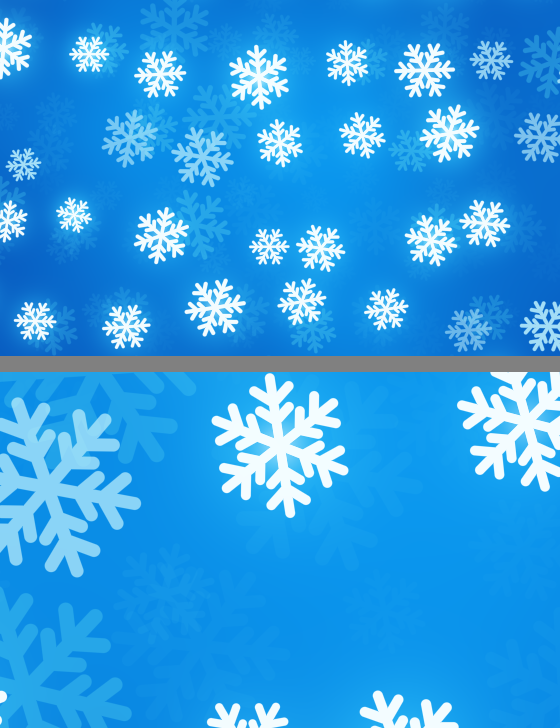
Top: the whole. Bottom: its middle third, enlarged.
Give the GLSL for this pattern, as a Shadertoy shader.

```glsl
// Winter backdrop: white, glowing snowflakes over faint cyan ones on a blue gradient.
// Each flake is a folded distance function; flakes are scattered on jittered,
// staggered grids, and all lengths are in units of the canvas height.

const vec3 DEEP_BLUE  = vec3(0.03, 0.34, 0.74);
const vec3 LIGHT_BLUE = vec3(0.04, 0.60, 0.94);
const vec3 FAINT_CYAN = vec3(0.27, 0.77, 0.93);
const vec3 GLOW_CYAN  = vec3(0.20, 0.79, 0.99);
const vec3 PALE       = vec3(0.72, 0.93, 0.99);
const vec3 SNOW       = vec3(0.98, 1.00, 1.00);

const float STROKE      = 0.068;  // half width of a stroke, in flake radii
const float JITTER      = 0.46;   // wander inside a cell, in cells
const float SHARP_CELL  = 0.235;
const float BRIGHT_PART = 0.68;   // share of sharp flakes that glow
const float GLOW_FALL   = 0.9;
const float PI          = 3.14159;

vec3 hash3(vec3 s) {
    vec3 p = fract(s * vec3(0.1031, 0.1030, 0.0973));
    p += dot(p, p.yxz + 33.33);
    return fract((p.xxy + p.yxx) * p.zyx);
}

float valueNoise(vec2 p) {
    vec2 i = floor(p), f = fract(p);
    f = f * f * (3.0 - 2.0 * f);
    float a = hash3(vec3(i, 3.0)).x, b = hash3(vec3(i + vec2(1, 0), 3.0)).x;
    float c = hash3(vec3(i + vec2(0, 1), 3.0)).x, d = hash3(vec3(i + 1.0, 3.0)).x;
    return mix(mix(a, b, f.x), mix(c, d, f.x), f.y);
}

float segment(vec2 p, vec2 a, vec2 b) {
    vec2 pa = p - a, ba = b - a;
    return length(pa - ba * clamp(dot(pa, ba) / dot(ba, ba), 0.0, 1.0));
}

// Six arms with two pairs of twigs, outer radius 1.
float snowflake(vec2 p, float turn) {
    float angle = atan(p.y, p.x) + turn;
    angle = abs(mod(angle + PI / 6.0, PI / 3.0) - PI / 6.0);
    p = length(p) * vec2(cos(angle), sin(angle));
    vec2 twig = vec2(0.64, 0.77);
    float d = segment(p, vec2(0), vec2(1.0 - STROKE, 0));
    d = min(d, segment(p, vec2(0.59, 0), vec2(0.59, 0) + 0.31 * twig));
    d = min(d, segment(p, vec2(0.34, 0), vec2(0.34, 0) + 0.26 * twig));
    return d - STROKE;
}

// Centre of the flake near p: neighbour k of the 3x3 block on a staggered grid.
vec2 flakeCentre(vec2 p, float cell, float seed, int k, out vec3 id) {
    float row = floor(p.y / cell) + float(k / 3 - 1);
    float shift = 0.5 * mod(row, 2.0);
    float column = floor(p.x / cell - shift) + float(k % 3 - 1);
    id = vec3(column, row, seed);
    vec2 jitter = JITTER * (hash3(id).xy - 0.5);
    return (vec2(column + shift, row) + 0.5 + jitter) * cell;
}

float cover(vec2 q, float radius, float turn) {
    float soft = 0.75 / iResolution.y;
    return 1.0 - smoothstep(-soft, soft, snowflake(q, turn) * radius);
}

// Opacity of one layer of faint flakes.
float faintLayer(vec2 p, float cell, float seed, vec2 radii, vec2 tones) {
    float clear = 1.0;
    for (int k = 0; k < 9; k++) {
        vec3 id;
        vec2 centre = flakeCentre(p, cell, seed, k, id);
        vec3 h = hash3(id + 17.0);
        float radius = mix(radii.x, radii.y, h.x);
        float tone = mix(tones.x, tones.y, h.y * h.y);
        clear *= 1.0 - tone * cover((p - centre) / radius, radius, h.z * PI);
    }
    return 1.0 - clear;
}

// Pale and bright flakes: x = pale cover, y = bright cover, z = glow, w = core.
vec4 sharpLayer(vec2 p) {
    vec4 clear = vec4(1);
    for (int k = 0; k < 9; k++) {
        vec3 id;
        vec2 centre = flakeCentre(p, SHARP_CELL, 5.0, k, id);
        vec3 h = hash3(id + 41.0), g = hash3(id + 73.0);
        float radius = mix(0.046, 0.092, h.x);
        vec2 q = (p - centre) / radius;
        float ink = cover(q, radius, h.z * PI);
        float bright = step(h.y, BRIGHT_PART), r2 = dot(q, q);
        float glow = bright * mix(0.4, 0.95, g.x);
        clear *= 1.0 - vec4((1.0 - bright) * mix(0.55, 0.95, g.y) * ink, bright * ink,
                            glow * exp(-GLOW_FALL * r2), glow * exp(-9.0 * r2));
    }
    return 1.0 - clear;
}

void mainImage(out vec4 fragColor, in vec2 fragCoord) {
    vec2 p = fragCoord / iResolution.y;
    vec2 middle = 0.5 * iResolution.xy / iResolution.y;

    // Soft blue backdrop, lightest in the middle.
    vec2 away = (p - middle - vec2(0.0, 0.04)) * vec2(1.0, 1.1);
    float light = exp(-2.0 * dot(away, away)) + 0.4 * (valueNoise(p * 3.0) - 0.5);
    vec3 color = mix(DEEP_BLUE, LIGHT_BLUE, clamp(light, 0.0, 1.0));

    // Faint flakes, small ones behind large ones.
    color = mix(color, FAINT_CYAN, faintLayer(p, 0.19, 1.0, vec2(0.04, 0.075), vec2(0.03, 0.16)));
    color = mix(color, FAINT_CYAN, faintLayer(p, 0.25, 2.0, vec2(0.065, 0.11), vec2(0.07, 0.55)));

    // Glow first, then the sharp flakes and their bright cores.
    vec4 sharp = sharpLayer(p);
    color = mix(color, GLOW_CYAN, sharp.z);
    color = mix(color, PALE, sharp.x);
    color = mix(color, SNOW, max(sharp.y * 0.97, sharp.w * 0.75));
    fragColor = vec4(color, 1.0);
}
```
